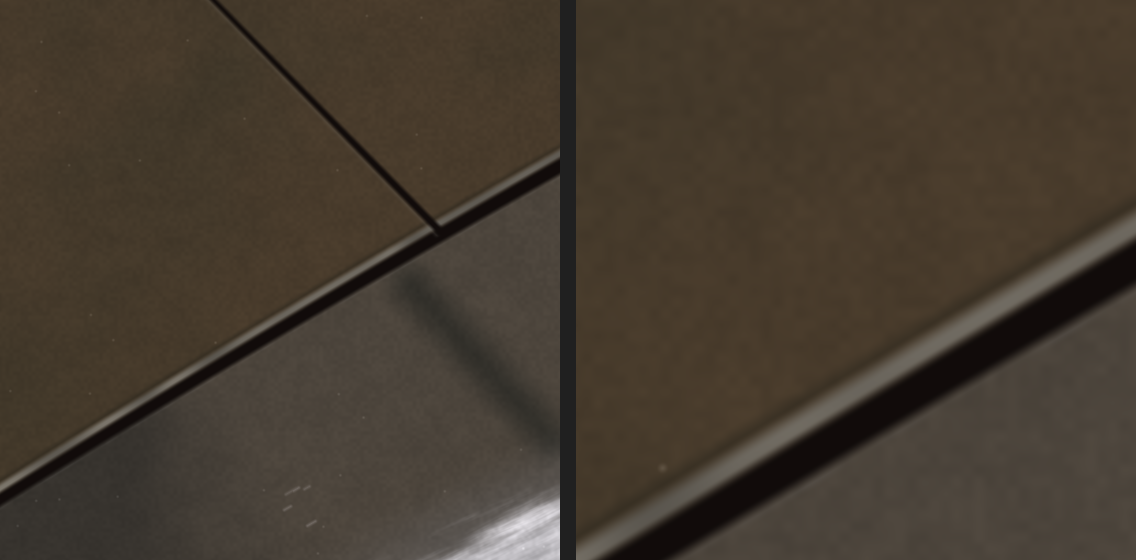
Left, the full canvas; right, a detail of the centre.
This texture is drawn by a Shadertoy shader. Its source:

```glsl
// Three worn brown floor slabs meeting at a T of dark joints, with a glare in the lower right corner.

const vec3 BROWN = vec3(0.285, 0.232, 0.17);
const vec3 OLIVE = vec3(0.235, 0.208, 0.155);
const vec3 GREY = vec3(0.30, 0.27, 0.235);
const vec3 DIM_GREY = vec3(0.215, 0.20, 0.18);
const vec3 SHADOW = vec3(0.18, 0.175, 0.155);
const vec3 GROOVE = vec3(0.065, 0.045, 0.04);
const vec3 BEVEL = vec3(0.425, 0.405, 0.37);
const vec3 HAZE = vec3(0.40, 0.39, 0.39);
const vec3 GLARE = vec3(0.80, 0.79, 0.81);

float hash(vec2 p) {
    vec3 q = fract(vec3(p.xyx) * 0.1031);
    q += dot(q, q.yzx + 33.33);
    return fract((q.x + q.y) * q.z);
}

float noise(vec2 p) {
    vec2 i = floor(p), f = fract(p);
    f = f * f * (3.0 - 2.0 * f);
    return mix(mix(hash(i), hash(i + vec2(1, 0)), f.x),
               mix(hash(i + vec2(0, 1)), hash(i + vec2(1, 1)), f.x), f.y);
}

float fbm(vec2 p) {
    float sum = 0.0, amp = 0.5;
    for (int i = 0; i < 4; i++) {
        sum += amp * noise(p);
        p = mat2(1.6, 1.2, -1.2, 1.6) * p + 7.3;
        amp *= 0.5;
    }
    return sum;
}

// Coverage of a band whose signed distance from its centre is d
float band(float d, float halfWidth, float soft) {
    return 1.0 - smoothstep(halfWidth - soft, halfWidth + soft, abs(d));
}

float segmentDistance(vec2 p, vec2 a, vec2 b) {
    vec2 pa = p - a, ba = b - a;
    return length(pa - ba * clamp(dot(pa, ba) / dot(ba, ba), 0.0, 1.0));
}

// Signed distance to the slightly bowed main joint, positive above it
float mainJoint(vec2 p) {
    float height = 0.108 + p.x * (0.622 - 0.027 * p.x);
    float slope = 0.622 - 0.054 * p.x;
    return (p.y - height) / sqrt(1.0 + slope * slope);
}

// Signed distance to the line through a and b, positive on its right
float lineSide(vec2 p, vec2 a, vec2 b) {
    vec2 along = normalize(b - a);
    return dot(p - a, vec2(along.y, -along.x));
}

vec3 upperSlabs(vec2 p) {
    vec3 color = mix(BROWN, OLIVE, 0.45 * smoothstep(0.4, 0.7, fbm(p * 3.0 + 4.0)));
    float smudge = band(segmentDistance(p, vec2(0.12, 0.68), vec2(0.42, 0.88)), 0.02, 0.08);
    float corner = 1.0 - smoothstep(0.0, 0.35, length(p - vec2(0.0, 0.3)));
    return mix(color, OLIVE, clamp(0.6 * smudge + 0.6 * corner, 0.0, 1.0));
}

vec3 lowerSlab(vec2 p) {
    float lit = smoothstep(0.2, 0.62, p.x + 0.4 * p.y + 0.3 * (fbm(p * 5.0) - 0.5));
    vec3 color = mix(DIM_GREY, GREY, lit);
    float stripe = segmentDistance(p, vec2(0.735, 0.49), vec2(0.985, 0.215));
    color = mix(color, SHADOW, 0.9 * band(stripe, 0.03, 0.038));

    // Reflected light, streaked along its edge
    float rise = lineSide(p, vec2(0.755, 0.0), vec2(1.0, 0.115));
    float streak = fbm(vec2(dot(p, vec2(0.9, 0.43)) * 7.0, rise * 50.0));
    color = mix(color, HAZE, 0.5 * smoothstep(-0.13, 0.0, rise) * smoothstep(0.35, 0.85, p.x));
    float shine = smoothstep(-0.03, 0.05, rise + 0.07 * (streak - 0.5));
    return mix(color, GLARE * (0.72 + 0.55 * streak), shine);
}

// Short pale scratches clustered around a centre
float scratches(vec2 p, vec2 centre, float soft) {
    float cover = 0.0;
    for (int i = 0; i < 5; i++) {
        float id = float(i);
        vec2 a = centre + 0.08 * (vec2(hash(vec2(id, 3.0)), hash(vec2(id, 8.0))) - 0.5);
        vec2 b = a + vec2(0.021, 0.012) * (0.4 + hash(vec2(id, 5.0)));
        cover = max(cover, band(segmentDistance(p, a, b), 0.0018, soft) * (0.4 + 0.5 * hash(vec2(id, 6.0))));
    }
    return cover;
}

// One tiny speck in a few of the cells
float specks(vec2 p, float cells) {
    vec2 id = floor(p * cells);
    vec2 spot = 0.25 + 0.5 * vec2(hash(id + 11.0), hash(id + 23.0));
    return step(0.93, hash(id)) * band(length(fract(p * cells) - spot), 0.04, 0.05);
}

void mainImage(out vec4 fragColor, in vec2 fragCoord) {
    vec2 p = fragCoord / iResolution.xy;
    float soft = 0.0026 + 0.5 / iResolution.y;
    float d = mainJoint(p);
    float side = lineSide(p, vec2(0.785, 0.588), vec2(0.3815, 1.0));
    float above = smoothstep(-soft, soft, d);

    // Slab faces with mottling and grain
    vec3 color = mix(lowerSlab(p), upperSlabs(p), above);
    color *= 0.91 + 0.10 * fbm(p * 28.0) + 0.08 * noise(p * 150.0);
    color += 0.09 * specks(p, 22.0);
    color = mix(color, HAZE * vec3(1.2, 1.15, 1.1), scratches(p, vec2(0.53, 0.09), soft));

    // Main joint: shaded lip, rounded bevel, dark groove, faint lower rim
    float width = mix(0.010, 0.0125, p.x);
    float wear = 0.78 + 0.4 * noise(p * 16.0);
    color = mix(color, OLIVE * 0.75, 0.6 * band(d - width - 0.019, 0.003, 0.006));
    color = mix(color, BEVEL * wear, band(d - width - 0.0065, 0.0065, 0.0055));
    color = mix(color, HAZE, 0.3 * noise(p * 40.0) * band(d + width + 0.004, 0.001, soft));
    color = mix(color, GROOVE, band(d, width, soft * 1.5));

    // Side joint, widening toward the junction, with a faint lit left edge
    float thin = mix(0.0065, 0.0042, smoothstep(0.6, 1.0, p.y));
    color = mix(color, BEVEL, 0.3 * above * band(side + thin + 0.003, 0.002, soft * 1.5));
    color = mix(color, GROOVE, above * band(side, thin, soft * 1.3));
    fragColor = vec4(color, 1.0);
}
```
